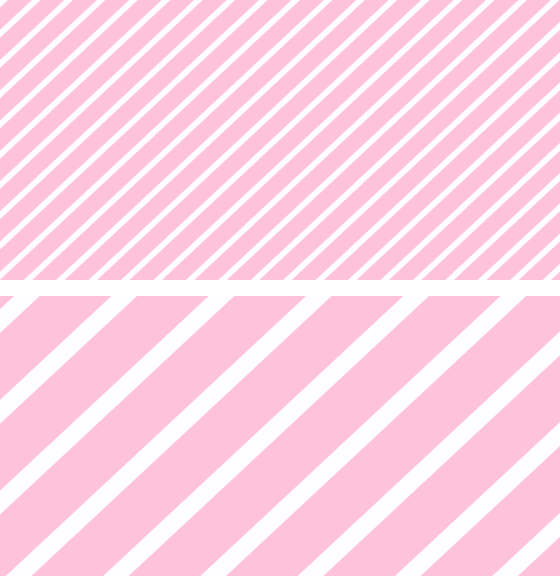
Top, the full canvas; bottom, a detail of the centre.
Give the GLSL for this pattern, as a Shadertoy shader.

```glsl
// Thin white diagonal stripes rising to the right over a flat pink ground.

const vec3 PINK = vec3(1.0, 0.76, 0.86);
const vec3 WHITE = vec3(0.995, 0.993, 1.0);

// Lengths are in canvas heights
const float STRIPE_ANGLE = radians(43.0);
const float STRIPE_PERIOD = 0.079;
const float STRIPE_WIDTH = 0.0208;
const float STRIPE_OFFSET = 0.0093;

// Distance from the centre line of the nearest repeat
float repeatDistance(float position, float period) {
    return abs(fract(position / period + 0.5) - 0.5) * period;
}

// Coverage of a band with edges softened over the given blur
float bandCoverage(float dist, float width, float blur) {
    return 1.0 - smoothstep(-blur, blur, dist - 0.5 * width);
}

void mainImage(out vec4 fragColor, in vec2 fragCoord) {
    // Measure from the top left corner
    vec2 p = vec2(fragCoord.x, iResolution.y - fragCoord.y) / iResolution.y;
    float pixel = 1.0 / iResolution.y;

    // Position across the stripes
    vec2 normal = vec2(sin(STRIPE_ANGLE), cos(STRIPE_ANGLE));
    float across = dot(p, normal) - STRIPE_OFFSET;

    float dist = repeatDistance(across, STRIPE_PERIOD);
    float stripe = bandCoverage(dist, STRIPE_WIDTH, 0.8 * pixel);

    fragColor = vec4(mix(PINK, WHITE, stripe), 1.0);
}
```
